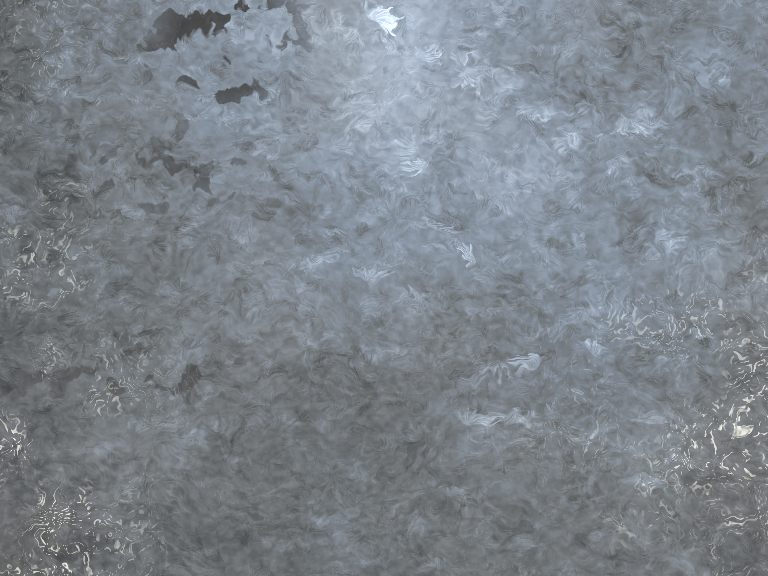
A WebGL 2 fragment shader for this texture:

```glsl
#version 300 es
precision highp float;
// Frost on a window pane: overlapping feathered ice fans at three sizes,
// lit from the top by a cool glow, with pale flecks, dark bare gaps and
// clusters of small warm glints towards the lower corners.

#define FAN_SCALE 9.0        // large fans per canvas height
#define FAN_CONTRAST 0.125
#define CHIP_SCALE 27.0      // small fans per canvas height
#define CHIP_CONTRAST 0.135
#define RIBS 11.0            // ribs per radian of a fan
#define GRAIN 0.25
#define FLECK_GAIN 0.27
#define GLINT_GAIN 0.5
#define BASE_LIGHT 0.452
#define GLOW 0.165

uniform vec2 u_resolution;
out vec4 fragColor;

float hash(vec2 p) {
  return fract(sin(dot(p, vec2(127.1, 311.7))) * 43758.5453);
}

float noise(vec2 p) {
  vec2 i = floor(p), f = fract(p);
  f = f * f * (3.0 - 2.0 * f);
  return mix(mix(hash(i), hash(i + vec2(1, 0)), f.x),
             mix(hash(i + vec2(0, 1)), hash(i + vec2(1, 1)), f.x), f.y);
}

float fbm(vec2 p) {
  float sum = 0.0, amp = 0.5;
  for (int i = 0; i < 4; i++) {
    sum += amp * noise(p);
    p = mat2(1.6, 1.2, -1.2, 1.6) * p + 7.3;
    amp *= 0.5;
  }
  return sum / 0.9375;
}

// Soft elliptical spot around a centre
float spot(vec2 p, vec2 centre, vec2 size) {
  vec2 d = (p - centre) / size;
  return exp(-dot(d, d));
}

// Scattered ribbed fans painted over each other: x = tone, y = coverage
vec2 fans(vec2 p, float keep, float seed) {
  vec2 cell = floor(p), result = vec2(0.0);
  for (int j = -1; j <= 1; j++) {
    for (int i = -1; i <= 1; i++) {
      vec2 id = cell + vec2(i, j), key = id + seed;
      if (hash(key + 9.1) > keep) continue;
      vec2 q = p - id - vec2(hash(key), hash(key + 3.7));
      float turn = 6.2832 * hash(key + 5.3);
      float c = cos(turn), s = sin(turn);
      q = mat2(c, s, -s, c) * q;
      float r = length(q);
      float angle = atan(q.y, q.x + 1e-5) + 1.4 * r * (hash(key + 2.9) - 0.5);
      float rib = noise(vec2(angle * RIBS, r * 5.0) + key * 17.0) - 0.5;
      float reach = mix(0.6, 1.0, hash(key + 6.1));
      reach *= 0.5 + 0.5 * noise(vec2(angle * 7.0, r * 3.0) + key * 13.0);
      float mask = smoothstep(0.0, 0.08, reach - r)
                 * smoothstep(1.4, 0.9, abs(angle));
      float tone = 0.9 * (hash(key + 8.3) - 0.5)
                 + 0.9 * rib * smoothstep(0.0, 0.3, r)
                 + 0.4 * (r / reach - 0.6);
      result = mix(result, vec2(tone, 1.0), 0.88 * mask);
    }
  }
  return result;
}

void main() {
  vec2 uv = gl_FragCoord.xy / u_resolution;
  vec2 p = gl_FragCoord.xy / u_resolution.y;
  vec2 bend = vec2(fbm(p * 14.0), fbm(p * 14.0 + 31.0)) - 0.5;
  vec2 fray = vec2(noise(p * 75.0), noise(p * 75.0 + 17.0)) - 0.5;
  vec2 w = p + 0.05 * bend + 0.009 * fray;

  // Light falling through the pane
  float core = spot(uv, vec2(0.53, 0.92), vec2(0.065, 0.16));
  float light = BASE_LIGHT
              + GLOW * spot(uv, vec2(0.56, 1.0), vec2(0.36, 0.46))
              + 0.11 * core
              + 0.04 * spot(uv, vec2(0.72, 0.6), vec2(0.3, 0.3))
              + 0.15 * (fbm(p * 4.5 + 4.0) - 0.5);

  // Ice fans and fine crystal grain drawn out along a wandering direction
  float crisp = mix(0.75, 1.15, smoothstep(0.1, 0.9, uv.y));
  float ice = FAN_CONTRAST * fans(w * FAN_SCALE, 1.0, 11.0).x
            + CHIP_CONTRAST * fans(w * vec2(0.8, 1.1) * CHIP_SCALE, 1.0, 47.0).x;
  float lean = 2.2 * (noise(floor(w * 13.0) + 0.5) - 0.5);
  mat2 along = mat2(cos(lean), sin(lean), -sin(lean), cos(lean));
  float grain = 0.55 * (fbm(along * w * vec2(50.0, 115.0)) - 0.5)
              + 0.45 * (fbm(p * 95.0 + 23.0) - 0.5);
  float v = light + ice * crisp + GRAIN * grain;

  // Pale flecks, mostly lying flat
  vec2 fleck = fans(w * vec2(11.0, 22.0), 0.4, 83.0);
  float fleckArea = 0.85 * spot(uv, vec2(0.68, 0.55), vec2(0.28, 0.42))
                  + 1.0 * core + 0.14;
  fleckArea *= smoothstep(0.4, 0.6, fbm(p * 9.0 + 19.0));
  v += FLECK_GAIN * fleckArea * fleck.y * clamp(0.5 + 1.3 * fleck.x, 0.0, 1.2);

  // Cool tint grows with brightness; greyer towards the bottom and sides
  vec3 cool = mix(vec3(0.955, 1.0, 1.035), vec3(0.92, 1.0, 1.095),
                  smoothstep(0.43, 0.6, v));
  float side = smoothstep(0.2, 0.55, abs(uv.x - 0.5));
  float grey = smoothstep(0.85, 0.0, uv.y) * (0.2 + 0.5 * side)
             + 0.8 * (fbm(p * 5.0 + 53.0) - 0.5);
  vec3 color = v * mix(cool, vec3(0.99, 1.0, 1.0), clamp(grey, 0.0, 0.85));

  // Bare dark gaps between the fans
  float bare = spot(uv, vec2(0.29, 0.93), vec2(0.09, 0.12))
             + 0.45 * spot(uv, vec2(0.2, 0.69), vec2(0.16, 0.07))
             + 0.45 * spot(uv, vec2(0.2, 0.35), vec2(0.2, 0.05));
  float gap = smoothstep(0.58, 0.66, fbm(w * 31.0 + 5.0) + 0.11 * (bare - 0.5));
  color = mix(color, vec3(0.25, 0.245, 0.24), 0.85 * gap * min(bare * 1.5, 1.0));

  // Warm glints in clusters
  float corner = smoothstep(0.15, 0.5, abs(uv.x - 0.47)) * smoothstep(0.75, 0.1, uv.y)
               + 0.5 * smoothstep(0.16, 0.0, uv.x) + 0.08;
  float cluster = smoothstep(0.36, 0.68, fbm(p * 9.0 + 71.0));
  float glint = smoothstep(0.62, 0.95, noise(p * vec2(135.0, 125.0) + 40.0 * bend));
  color += GLINT_GAIN * min(corner, 1.0) * cluster * glint * vec3(1.0, 0.97, 0.86);

  fragColor = vec4(clamp(color, 0.0, 1.0), 1.0);
}
```
